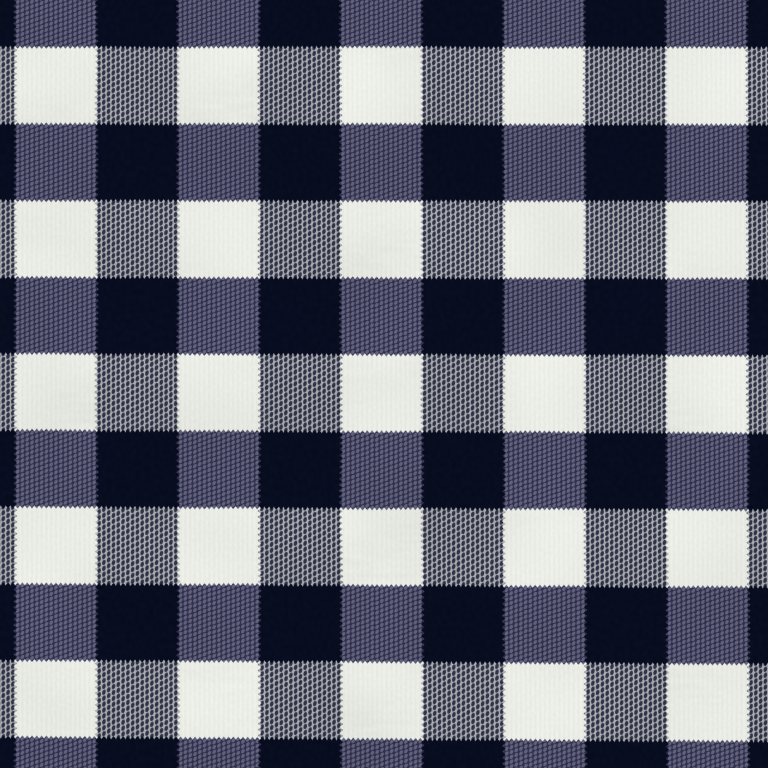
A Shadertoy shader for this pattern:

```glsl
// Woven gingham: navy and ivory bands cross to give four kinds of check.
// Band distances pick the check; staggered elliptical stitches fill the two
// mixed checks, and gradient noise adds wavering edges and faint smudges.

const float TAU = 6.2831853;
const vec2 REPEATS = vec2(4.723, 5.01);        // across, up
const vec2 BAND_START = vec2(0.0198, 0.0404);  // first ivory band, canvas units
const vec2 SKEW = vec2(-0.0025, 0.006);        // cloth drift, lower right
const vec2 GREY_THREADS = vec2(34.0, 26.0);    // stitches per repeat
const vec2 BLUE_THREADS = vec2(34.0, 32.0);
const vec2 STITCH_SIZE = vec2(0.36, 0.45);     // half size in a stitch cell
const float TOOTH = 0.007;                     // serration of band edges
const float WAVER = 0.006;                     // slow wander of band edges
const float EDGE_SOFTNESS = 0.004;

const vec3 IVORY = vec3(0.915, 0.925, 0.895);
const vec3 NAVY = vec3(0.033, 0.050, 0.125);
const vec3 GREY_LIGHT = vec3(0.66, 0.67, 0.68);
const vec3 GREY_DARK = vec3(0.19, 0.20, 0.28);
const vec3 BLUE_LIGHT = vec3(0.38, 0.38, 0.48);
const vec3 BLUE_DARK = vec3(0.19, 0.19, 0.305);

float hash(vec2 p) {
    vec3 q = fract(vec3(p.xyx) * 0.1031);
    q += dot(q, q.yzx + 33.33);
    return fract((q.x + q.y) * q.z);
}

float cornerSlope(vec2 cell, vec2 offset) {
    float angle = TAU * hash(cell);
    return dot(vec2(cos(angle), sin(angle)), offset);
}

float gradientNoise(vec2 p) {
    vec2 i = floor(p), f = fract(p);
    vec2 u = f * f * f * (f * (f * 6.0 - 15.0) + 10.0);
    vec2 e = vec2(1.0, 0.0);
    float low = mix(cornerSlope(i, f), cornerSlope(i + e, f - e), u.x);
    float high = mix(cornerSlope(i + e.yx, f - e.yx),
                     cornerSlope(i + 1.0, f - 1.0), u.x);
    return mix(low, high, u.y);
}

// Signed distance into the ivory half of each repeat, positive inside
vec2 bandDistance(vec2 p) {
    return 0.25 - abs(fract(p + 0.25) - 0.5);
}

// Coverage of slanted stitches, each column shifted by the stagger
float stitches(vec2 t, float stagger, float slant, float softness) {
    float column = floor(t.x);
    float shift = stagger * column + 0.16 * hash(vec2(column, 7.0));
    vec2 c = vec2(fract(t.x), fract(t.y + shift)) - 0.5;
    c.x -= slant * c.y;
    float d = length(c / STITCH_SIZE) - 1.0;
    return 1.0 - smoothstep(-softness, softness, d);
}

void mainImage(out vec4 fragColor, in vec2 fragCoord) {
    vec2 uv = fragCoord / iResolution.y;
    float pixel = REPEATS.y / iResolution.y;   // pixel size in repeats

    // Cloth coordinates, one unit per repeat
    vec2 cloth = uv + SKEW * uv.x * (1.0 - uv.y);
    vec2 p = (cloth - BAND_START) * REPEATS;

    // Bands with wandering, toothed edges
    vec2 waver = WAVER * vec2(gradientNoise(p * vec2(0.8, 2.5)),
                              gradientNoise(p * vec2(2.5, 0.8) + 19.0));
    vec2 teeth = TOOTH * cos(TAU * p.yx * GREY_THREADS.yx);
    vec2 d = bandDistance(p + waver) + teeth;
    float w = EDGE_SOFTNESS + 0.6 * pixel;
    vec2 light = smoothstep(-w, w, d);         // x: ivory column, y: ivory row

    // Mixed checks: dark stitches on grey, pale diagonal twill on blue
    float softness = 0.3 + 20.0 * pixel;
    float darkStitch = stitches(p * GREY_THREADS, 0.54, 0.22, softness);
    float paleStitch = stitches(p * BLUE_THREADS, -0.36, 0.30, softness);
    vec3 grey = mix(GREY_LIGHT, GREY_DARK, darkStitch);
    vec3 blue = mix(BLUE_DARK, BLUE_LIGHT, paleStitch);

    // Plain checks: ribbed ivory with streaky smudges, near-flat navy
    float rib = cos(TAU * p.x * GREY_THREADS.x);
    float smudge = max(gradientNoise(p * vec2(1.1, 1.9) + 4.0), 0.0);
    float streak = gradientNoise(p * vec2(5.0, 22.0));
    vec3 ivory = IVORY + 0.010 * rib - smudge * (0.035 + 0.05 * streak);
    vec3 navy = NAVY + 0.012 * gradientNoise(p * GREY_THREADS);

    vec3 color = mix(mix(navy, blue, light.x), mix(grey, ivory, light.x), light.y);

    // Slight uneven dyeing and fibre grain
    color *= 1.0 + 0.04 * gradientNoise(p * 1.7 + 31.0)
                 + 0.02 * gradientNoise(p * vec2(60.0, 40.0));
    fragColor = vec4(clamp(color, 0.0, 1.0), 1.0);
}
```
